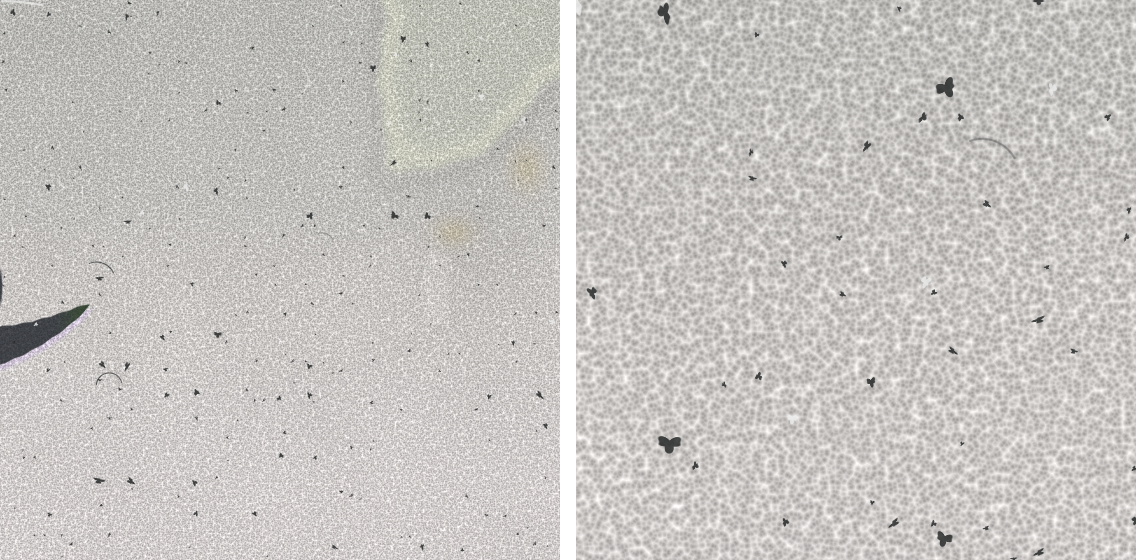
Left, the full canvas; right, a detail of the centre.
Write a WebGL 1 fragment shader that draws this texture.

```glsl
precision highp float;
uniform vec2 u_resolution;

vec2 hash2(vec2 cell) {
  vec3 q = fract(vec3(cell.xyx) * vec3(0.1031, 0.1030, 0.0973));
  q += dot(q, q.yzx + 33.33);
  return fract((q.xx + q.yz) * q.zy);
}

// Distance to the nearest jittered cell point
float cellular(vec2 p) {
  vec2 cell = floor(p), f = fract(p);
  float nearest = 2.0;
  for (int j = -1; j <= 1; j++) {
    for (int i = -1; i <= 1; i++) {
      vec2 o = vec2(float(i), float(j));
      nearest = min(nearest, length(o + hash2(cell + o) - f));
    }
  }
  return nearest;
}

// Broad mottling from warped, layered sines
float mottle(vec2 p) {
  float sum = 0.0, amp = 0.5;
  for (int i = 0; i < 4; i++) {
    p = mat2(0.8, 0.6, -0.6, 0.8) * p * 1.7 + 1.3;
    p += 0.6 * sin(p.yx * 0.9);
    sum += amp * sin(p.x) * sin(p.y);
    amp *= 0.65;
  }
  return sum;
}

float smoothMax(float a, float b, float k) {
  float h = max(k - abs(a - b), 0.0) / k;
  return max(a, b) + h * h * k * 0.25;
}

float cover(float d, float soft) {
  return 1.0 - smoothstep(-soft, soft, d);
}

float spot(vec2 p, vec2 center, vec2 radius) {
  vec2 q = (p - center) / radius;
  return exp(-dot(q, q));
}

// Sparse ragged specks, one at most per cell
float specks(vec2 p, float scale, float chance, float size, float seed, float px) {
  vec2 cell = floor(p * scale);
  vec2 pick = hash2(cell + seed), place = hash2(cell + seed + 57.0);
  vec2 q = (fract(p * scale) - mix(vec2(0.3), vec2(0.7), place)) / scale;
  float turn = pick.y * 6.283;
  q = mat2(cos(turn), sin(turn), -sin(turn), cos(turn)) * q;
  q.x *= mix(0.5, 1.0, place.x);
  float angle = atan(q.y, q.x);
  float ragged = 1.0 + 0.3 * sin(angle * 3.0 + turn) + 0.2 * sin(angle * 5.0);
  float radius = size * mix(0.5, 1.0, place.y * place.y) * ragged;
  return step(pick.x, chance) * cover(length(q) - radius, px * 0.8);
}

// Thin curved fibre: part of a circle around the facing angle
float fibre(vec2 p, vec2 center, float radius, float facing, float spread, float width, float px) {
  vec2 q = p - center;
  float c = cos(facing), s = sin(facing);
  q = vec2(c * q.x + s * q.y, abs(c * q.y - s * q.x));
  vec2 tip = radius * vec2(cos(spread), sin(spread));
  float d = atan(q.y, q.x) < spread ? abs(length(q) - radius) : length(q - tip);
  return cover(d - width, px * 0.8);
}

// Tapered blade entering from the left edge
float blade(vec2 p) {
  float t = p.x / 0.16;
  float middle = 0.383 + t * (0.035 + 0.038 * t);
  float halfWidth = 0.034 * pow(max(1.0 - t, 0.0), 0.62) + 0.0008 * sin(p.x * 190.0);
  return max(abs(p.y - middle) - halfWidth, p.x - 0.16);
}

// Pale water stain with a rounded lower corner
float stain(vec2 p) {
  p += 0.006 * sin(p.yx * 31.0) + 0.003 * sin(p.yx * 83.0);
  float slope = dot(p - vec2(0.82, 0.695), vec2(0.669, -0.743));
  return smoothMax(smoothMax(0.68 - p.x, slope, 0.08), 0.675 - p.y, 0.09);
}

void main() {
  float px = 1.0 / u_resolution.y;
  vec2 p = gl_FragCoord.xy * px;
  vec3 paperTop = vec3(0.735, 0.732, 0.718), paperLow = vec3(0.825, 0.808, 0.803);
  vec3 ink = vec3(0.15, 0.16, 0.16), white = vec3(0.93);

  // Paper tone
  vec3 color = mix(paperLow, paperTop, smoothstep(0.1, 1.0, p.y));
  color += 0.012 * mottle(p * 7.0);
  color -= 0.03 * spot(p, vec2(0.83, 0.54), vec2(0.1, 0.14));

  // Water stain, rim, drip and rust
  float d = stain(p);
  color = mix(color, vec3(0.75, 0.76, 0.715), 0.75 * cover(d, 0.008));
  color += vec3(0.05, 0.045, 0.03) * exp(-pow((d + 0.018) / 0.016, 2.0));
  color -= 0.03 * exp(-pow((d - 0.014) / 0.014, 2.0));
  vec2 drip = abs(p - vec2(0.78, 0.486)) - vec2(0.011, 0.055);
  color += 0.03 * cover(length(max(drip, 0.0)) - 0.01, 0.006);
  float rust = spot(p, vec2(0.94, 0.7), vec2(0.03, 0.04)) + spot(p, vec2(0.81, 0.585), vec2(0.035, 0.025));
  color -= vec3(0.0, 0.02, 0.08) * rust;

  // Blade with lilac fringe and green tip
  float leaf = min(blade(p), (length((p - vec2(0.0, 0.487)) / vec2(0.004, 0.03)) - 1.0) * 0.004);
  float leafMask = cover(leaf, px);
  color = mix(color, vec3(0.82, 0.76, 0.87), 0.7 * cover(blade(p + vec2(-0.004, 0.009)), 0.006));
  vec3 leafColor = mix(vec3(0.25, 0.26, 0.28), vec3(0.23, 0.29, 0.22), smoothstep(0.09, 0.15, p.x));
  color = mix(color, leafColor, leafMask);

  // Fine grain
  float grain = 0.26 * (cellular(p * 320.0) - 0.44) + 0.2 * (cellular(p * 170.0 + 9.0) - 0.44);
  color += grain * mix(1.0, 0.3, leafMask);

  // Dust and fibres
  float dust = specks(p, 19.0, 0.13, 0.0045, 3.0, px);
  dust = max(dust, specks(p, 58.0, 0.06, 0.0019, 21.0, px));
  color = mix(color, ink, 0.85 * dust);
  color = mix(color, white, 0.8 * specks(p, 25.0, 0.025, 0.004, 71.0, px));
  float hair = fibre(p, vec2(0.172, 0.498), 0.034, 1.2, 0.75, 0.0008, px);
  hair = max(hair, fibre(p, vec2(0.195, 0.311), 0.023, 1.65, 1.4, 0.0008, px));
  hair = max(hair, 0.4 * fibre(p, vec2(0.575, 0.562), 0.022, 1.2, 0.7, 0.0006, px));
  color = mix(color, ink, 0.8 * hair);
  float scratch = fibre(p, vec2(0.52, 0.857), 0.03, -0.1, 0.75, 0.0009, px);
  scratch = max(scratch, fibre(p, vec2(0.0, 0.6), 0.398, 1.47, 0.09, 0.002, px));
  color = mix(color, white, 0.7 * scratch);

  gl_FragColor = vec4(clamp(color, 0.0, 1.0), 1.0);
}
```
